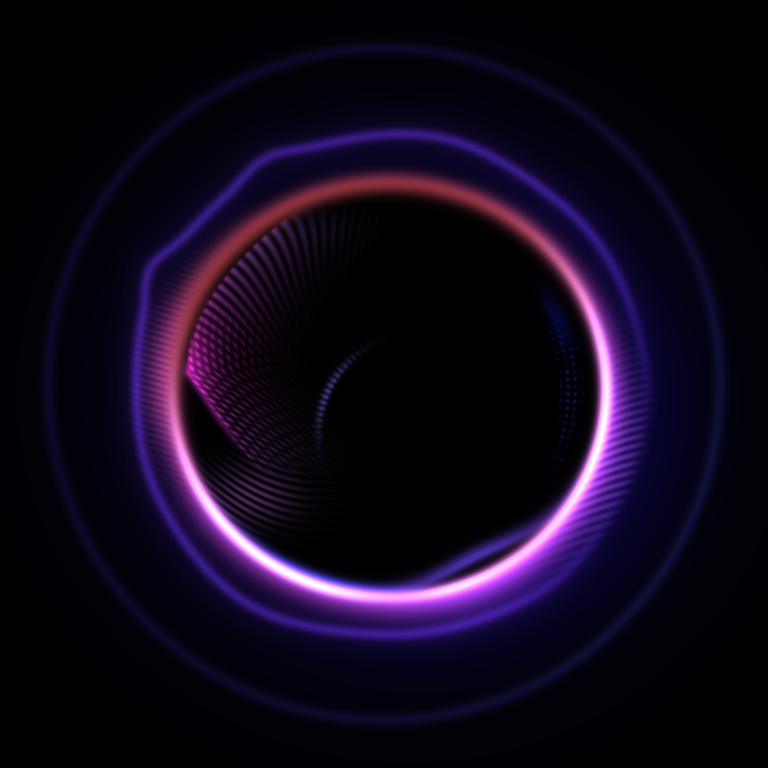
Give the GLSL for this background, as a Shadertoy shader.

```glsl
// A luminous ring on near-black, wrapped by a wavy violet line and a faint outer circle.
// Glows are gaussian profiles of distance, weighted by soft lobes around the angle;
// the woven sheets are warped cosine stripes crossed into dots.

const float TAU = 6.2831853;
const vec2 RING_CENTER = vec2(0.507, 0.492);
const vec2 RING_RADII = vec2(0.2825, 0.270);

const vec3 NIGHT = vec3(0.004, 0.004, 0.016);
const vec3 DEEP_BLUE = vec3(0.025, 0.012, 0.24);
const vec3 EMBER = vec3(0.58, 0.20, 0.23);
const vec3 ORCHID = vec3(0.72, 0.24, 0.76);
const vec3 HOT = vec3(0.90, 0.78, 0.96);
const vec3 VIOLET = vec3(0.20, 0.09, 0.43);
const vec3 MAGENTA = vec3(0.66, 0.12, 0.60);
const vec3 AZURE = vec3(0.18, 0.22, 0.85);

float bell(float x, float width) {
    x /= width;
    return exp(-x * x);
}

// Gaussian with separate widths on each side of zero
float profile(float d, float inner, float outer) {
    return bell(d, d < 0.0 ? inner : outer);
}

// Soft weight around one direction, wrapped over the full turn
float lobe(float angle, float center, float width) {
    float d = angle - center;
    return bell(atan(sin(d), cos(d)), width);
}

float stripes(float x) {
    return 0.5 + 0.5 * cos(TAU * x);
}

float hash(vec2 cell) {
    return fract(sin(dot(cell, vec2(41.3, 289.1))) * 4375.5);
}

// Round dots of random strength, one per cell
float dots(vec2 grid) {
    float d = length(fract(grid) - 0.5);
    return smoothstep(0.42, 0.12, d) * (0.25 + 0.75 * hash(floor(grid)));
}

float wavyRadius(float a) {
    float waves = 0.0022 * sin(5.0 * a + 0.6) + 0.0015 * sin(9.0 * a + 2.0);
    float bumps = 0.011 * lobe(a, 2.06, 0.13) + 0.014 * lobe(a, 2.67, 0.11);
    return 0.332 + waves + bumps - 0.014 * lobe(a, -1.4, 0.5);
}

// Folded sheet on the left, bounded by a curved edge and a diagonal fold
vec3 foldedSheet(vec2 uv) {
    float up = max(uv.y - 0.515, 0.0);
    float down = max(0.515 - uv.y, 0.0);
    float u = uv.x - (0.24 + 3.2 * up * up + 0.7 * down);
    float rows = stripes((uv.y + 0.45 * u + 2.5 * u * u) / 0.0105);
    float columns = stripes((u + 0.25 * uv.y) / 0.0100);
    float weave = rows * mix(1.0, columns, smoothstep(0.62, 0.52, uv.y));
    float span = smoothstep(0.37, 0.42, uv.y) * smoothstep(0.735, 0.69, uv.y);
    float body = smoothstep(0.0, 0.008, u) * exp(-max(u, 0.0) / 0.065)
               * smoothstep(0.19, 0.06, u) * span;
    float tip = bell(length((uv - vec2(0.25, 0.52)) * vec2(1.0, 0.7)), 0.032);
    float fold = bell(u - 0.003, 0.006) * smoothstep(0.40, 0.46, uv.y)
               * smoothstep(0.54, 0.51, uv.y);
    vec3 tint = mix(vec3(0.34, 0.19, 0.46), MAGENTA, bell(uv.y - 0.53, 0.09));
    return tint * body * (0.12 + 0.85 * weave + 0.7 * tip) + MAGENTA * fold * 0.45;
}

void mainImage(out vec4 fragColor, in vec2 fragCoord) {
    vec2 uv = fragCoord / iResolution.xy;
    vec2 p = uv - RING_CENTER;
    float r = length(p);
    float a = atan(p.y, p.x);
    float d = (length(p / RING_RADII) - 1.0) * 0.276;
    float outside = smoothstep(-0.004, 0.012, d);
    float inside = smoothstep(0.0, -0.016, d);

    // Background haze and the faint outer circle
    float east = lobe(a, -0.45, 1.2);
    vec3 col = NIGHT * mix(0.25, 1.0, outside);
    col += DEEP_BLUE * outside * bell(max(d, 0.0), 0.125) * (0.28 + 0.55 * east);
    vec3 circleTint = mix(vec3(0.045, 0.028, 0.13), vec3(0.05, 0.055, 0.15), east);
    col += circleTint * bell(length(uv - 0.5) - 0.4375, 0.008);

    // Wavy violet line and the haze between it and the ring
    float wave = r - wavyRadius(a);
    float waveFade = 1.0 - 0.9 * lobe(a, -0.3, 0.65);
    col += VIOLET * waveFade * (0.85 * bell(wave, 0.0075) + 0.20 * profile(wave, 0.04, 0.025));

    // Woven patches outside the ring
    float eastLines = stripes((uv.y - 0.45 * uv.x + 2.5 * d * d) / 0.0105);
    float eastEdge = smoothstep(0.068, 0.035, d) * outside;
    col += vec3(0.36, 0.18, 0.50) * eastEdge * lobe(a, -0.32, 0.36) * (0.12 + 0.6 * eastLines);
    float westLines = stripes((uv.y + 0.3 * uv.x) / 0.0085);
    col += vec3(0.25, 0.09, 0.25) * outside * bell(d - 0.018, 0.025)
         * lobe(a, 3.05, 0.38) * (0.3 + 0.6 * westLines);
    col += vec3(0.32, 0.11, 0.46) * outside * bell(d, 0.042) * lobe(a, -1.0, 0.45);

    // Sheets and dots inside the ring
    col += foldedSheet(uv) * inside;
    vec2 fan = uv - vec2(0.325, 0.355);
    float fanLines = stripes((fan.y + 0.55 * fan.x - 3.0 * fan.x * fan.x) / 0.0105);
    col += vec3(0.32, 0.16, 0.38) * inside * fanLines * bell(length(fan * vec2(0.7, 1.1)), 0.042);
    float blueStrip = bell(r - 0.235, 0.013) * lobe(a, 0.0, 0.36);
    col += vec3(0.07, 0.08, 0.50) * blueStrip * dots(vec2(r, a * 0.235) / 0.0095);
    col += vec3(0.02, 0.02, 0.20) * bell(r - 0.238, 0.011) * lobe(a, 0.40, 0.16);
    vec2 q = uv - vec2(0.547, 0.434);
    float arcAngle = atan(q.y, q.x);
    col += vec3(0.27, 0.22, 0.52) * profile(length(q) - 0.132, 0.004, 0.006)
         * lobe(arcAngle, 2.7, 0.42) * (0.35 + 0.65 * stripes(arcAngle / 0.06));

    // Main ring: ember at the top, hot white and orchid elsewhere
    float heat = min(lobe(a, -2.35, 0.62) + lobe(a, -1.5, 0.6) + lobe(a, -0.2, 0.7), 1.0);
    float west = lobe(a, 3.0, 0.55);
    float halo = profile(d, mix(0.014, 0.010, heat), mix(0.014, 0.024, max(heat, west)));
    col += mix(EMBER, ORCHID, heat) * halo * mix(0.92, 0.85, heat);
    col += HOT * heat * bell(d, 0.0075) * (1.0 - 0.45 * lobe(a, -1.55, 0.25));
    col += AZURE * bell(d + 0.009, 0.009) * lobe(a, -1.95, 0.4) * 0.8;

    // Inner crescent that parts from the ring at the lower right
    float crescent = d + 0.006 + 0.022 * lobe(a, -1.08, 0.36);
    float crescentFade = lobe(a, -1.1, 0.5);
    col += mix(AZURE, ORCHID, 0.35) * profile(crescent, 0.012, 0.007) * crescentFade * 0.8;

    fragColor = vec4(clamp(col, 0.0, 1.0), 1.0);
}
```
